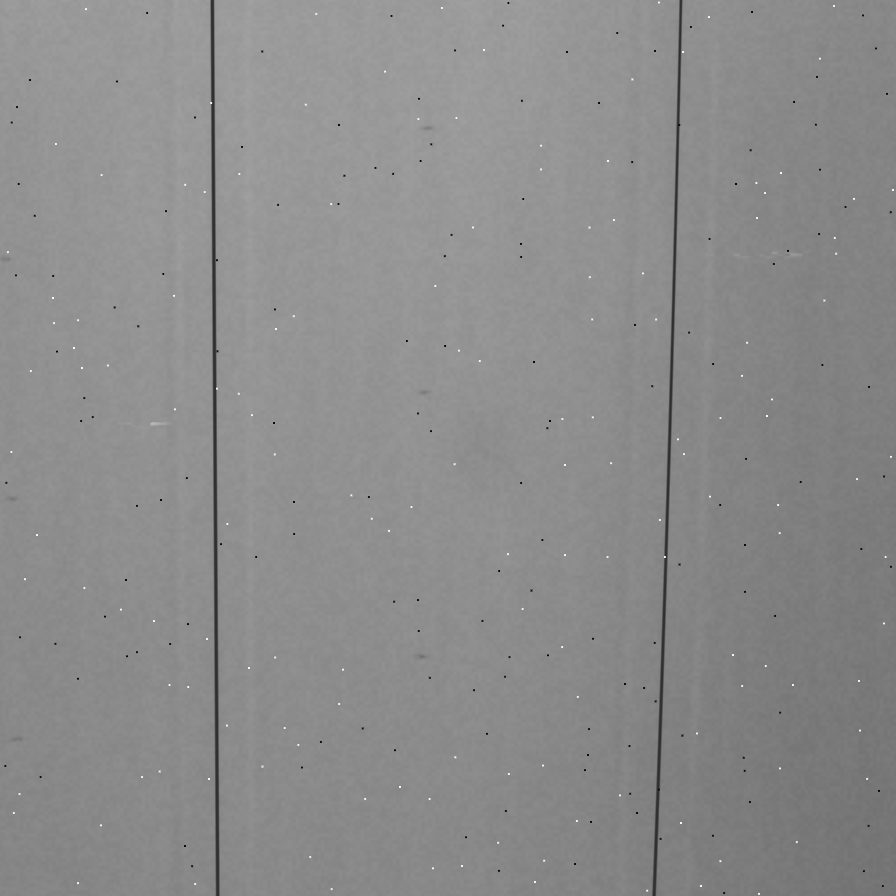
Write a three.js fragment shader that draws this texture.

```glsl
#define BASE_GREY 0.571
#define SEAM_GREY 0.19
#define SEAM_HALF 0.0019
#define LIGHT_SLOPE 0.078
#define RIGHT_SHADE 0.076
#define GRAIN 0.024
#define STREAK 0.010
#define BLOTCH 0.009
#define SPECK_CELLS 40.0
#define SPECK_CHANCE 0.18
#define SPECK_RADIUS 0.0015

varying vec2 vUv;

float hash(vec2 p) {
  vec3 q = fract(p.xyx * 0.1031);
  q += dot(q, q.yzx + 33.33);
  return fract((q.x + q.y) * q.z);
}

float noise(vec2 p) {
  vec2 i = floor(p), f = fract(p);
  f = f * f * (3.0 - 2.0 * f);
  float low = mix(hash(i), hash(i + vec2(1.0, 0.0)), f.x);
  float high = mix(hash(i + vec2(0.0, 1.0)), hash(i + 1.0), f.x);
  return mix(low, high, f.y);
}

float signedNoise(vec2 p) {
  return noise(p) - 0.5;
}

// Soft elliptical spot, 1 at its centre
float spot(vec2 p, vec2 centre, vec2 radius) {
  vec2 q = (p - centre) / radius;
  return exp(-dot(q, q));
}

// Narrow vertical band at one position across a panel
float band(float across, float centre, float halfWidth) {
  float q = (across - centre) / halfWidth;
  return exp(-q * q);
}

void main() {
  vec2 uv = vUv;

  // Panels narrow slightly towards the bottom
  float leftSeam = mix(0.243, 0.237, uv.y);
  float rightSeam = mix(0.730, 0.760, uv.y) + 0.008 * uv.y * (1.0 - uv.y);
  float panelWidth = rightSeam - leftSeam;
  float panel = (uv.x - leftSeam) / panelWidth;
  float across = fract(panel);
  float seamIndex = floor(panel + 0.5);
  float seamDist = abs(panel - seamIndex) * panelWidth;

  // Broad lighting
  float grey = BASE_GREY + LIGHT_SLOPE * (uv.y - 0.5);
  grey -= RIGHT_SHADE * smoothstep(0.5, 1.0, uv.x);
  grey -= 0.014 * smoothstep(0.2, 0.0, uv.x);

  // Grain, vertical streaks and blotches
  grey += GRAIN * signedNoise(uv * 250.0);
  grey += 0.5 * GRAIN * signedNoise(uv * 110.0 + 31.0);
  grey += STREAK * signedNoise(uv * vec2(75.0, 5.0) + 7.0);
  grey += BLOTCH * signedNoise(uv * 7.0 + 19.0);

  // Faint bands beside each seam
  float bandWear = 0.4 + 0.6 * noise(vec2(floor(panel) * 9.0, uv.y * 9.0));
  grey += 0.020 * bandWear * band(across, 0.077, 0.010);
  grey += 0.010 * bandWear * band(across, 0.925, 0.008);
  grey -= 0.009 * band(across, 0.905, 0.012);

  // Dark scuffs spaced down the panels, and one broad smudge
  float scuff = 0.0;
  for (int i = 0; i < 3; i++) {
    float row = float(i);
    vec2 size = vec2(0.007, 0.0028);
    scuff += spot(uv, vec2(0.478 - 0.004 * row, 0.857 - 0.295 * row), size);
    scuff += spot(uv, vec2(0.007 + 0.006 * row, 0.711 - 0.268 * row), size);
  }
  grey -= 0.08 * scuff * (0.5 + noise(uv * 300.0));
  grey -= 0.025 * spot(uv, vec2(0.538, 0.5), vec2(0.036, 0.045));

  // Pale scratches
  float scratch = spot(uv, vec2(0.165, 0.528), vec2(0.018, 0.004));
  scratch += 0.6 * spot(uv, vec2(0.86, 0.716), vec2(0.045, 0.003));
  grey += 0.17 * scratch * smoothstep(0.4, 0.8, noise(uv * vec2(140.0, 260.0)));

  // Seams with a soft shadow, the right one finer towards the top
  float seamHalf = SEAM_HALF * mix(1.0, mix(0.95, 0.75, uv.y), step(0.5, seamIndex));
  grey -= 0.03 * exp(-seamDist / 0.003);
  float seam = 1.0 - smoothstep(seamHalf - 0.0012, seamHalf + 0.0012, seamDist);
  grey = mix(grey, SEAM_GREY, seam);

  // Scattered black and white specks
  vec2 cell = floor(uv * SPECK_CELLS);
  vec2 jitter = vec2(hash(cell + 11.3), hash(cell + 57.7));
  vec2 speckCentre = (cell + 0.1 + 0.8 * jitter) / SPECK_CELLS;
  vec2 offset = abs(uv - speckCentre);
  float speck = 1.0 - smoothstep(0.4 * SPECK_RADIUS, SPECK_RADIUS, max(offset.x, offset.y));
  speck *= step(hash(cell + 91.1), SPECK_CHANCE);
  float speckGrey = mix(0.04, 0.97, step(0.5, hash(cell + 133.9)));
  grey = mix(grey, speckGrey, speck);

  gl_FragColor = vec4(vec3(grey), 1.0);
}
```
